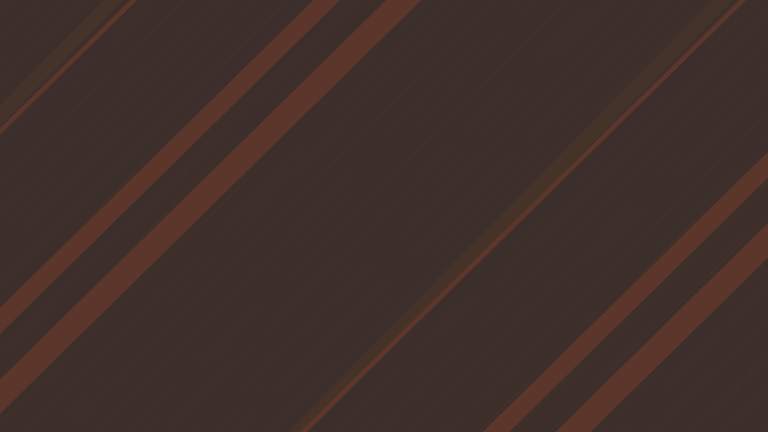
Give the GLSL for this background, as a WebGL 2 fragment shader.

```glsl
#version 300 es
precision highp float;

uniform vec2 u_resolution;
out vec4 fragColor;

const vec3 BASE = vec3(0.237, 0.186, 0.170);
const vec3 RUST = vec3(0.362, 0.212, 0.170);
const vec3 OLIVE = vec3(0.270, 0.197, 0.160);
const float PERIOD = 1.4097;

vec2 hashGradient(vec2 cell) {
    float h = fract(sin(dot(cell, vec2(127.1, 311.7))) * 43758.5);
    float angle = 6.2832 * h;
    return vec2(cos(angle), sin(angle));
}

float gradientNoise(vec2 p) {
    vec2 i = floor(p);
    vec2 f = p - i;
    vec2 u = f * f * f * (f * (f * 6.0 - 15.0) + 10.0);
    vec2 e = vec2(0.0, 1.0);
    float a = dot(hashGradient(i), f);
    float b = dot(hashGradient(i + e.yx), f - e.yx);
    float c = dot(hashGradient(i + e.xy), f - e.xy);
    float d = dot(hashGradient(i + e.yy), f - e.yy);
    return mix(mix(a, b, u.x), mix(c, d, u.x), u.y);
}

// Antialiased coverage of the interval from start to end
float band(float t, float start, float end, float blur) {
    return clamp((t - start) / blur + 0.5, 0.0, 1.0)
         - clamp((t - end) / blur + 0.5, 0.0, 1.0);
}

// Hairlines repeated at a fixed spacing
float hairlines(float t, float spacing, float offset, float width, float blur) {
    float d = mod(t - offset + 0.5 * spacing, spacing) - 0.5 * spacing;
    return band(d, -0.5 * width, 0.5 * width, blur);
}

void main() {
    // Height units, measured from the upper left corner
    vec2 p = gl_FragCoord.xy / u_resolution.y;
    p.y = 1.0 - p.y;
    float blur = 1.43 / u_resolution.y;

    // Diagonals on either side of 45 degrees
    float steep = p.x + 1.018 * p.y;
    float shallow = p.x + 0.982 * p.y;
    float along = p.x - p.y;
    float t = mod(steep, PERIOD);

    // Faint broken threads
    float wear = 0.5 + gradientNoise(vec2(along * 5.0, steep * 14.0));
    float threads = 0.24 * hairlines(steep, 0.081, 0.021, 0.0022, blur)
                  + 0.14 * hairlines(shallow, 0.0555, 0.034, 0.0018, blur);
    vec3 color = mix(BASE, RUST, threads * clamp(wear, 0.0, 1.0));

    // Olive shadow beside the narrow stripe
    float shadow = band(mod(shallow, PERIOD), 0.2396, 0.286, blur);
    color = mix(color, OLIVE, shadow);

    // One narrow and two wide rust stripes
    float stripes = band(t, 0.302, 0.3175, blur)
                  + band(t, 0.7257, 0.787, blur)
                  + band(t, 0.894, 0.975, blur);
    color = mix(color, RUST, stripes);

    fragColor = vec4(color, 1.0);
}
```
